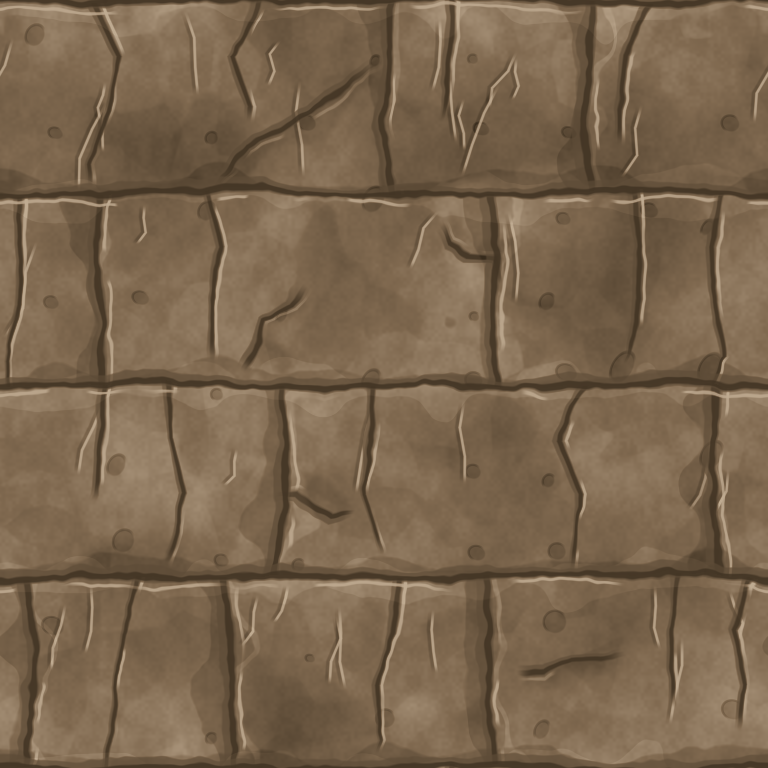
Give the GLSL for this texture, as a Shadertoy shader.

```glsl
// Weathered stone wall: four courses of large painted blocks with dark joints.
// One tone value is built from mottled faces, then joints, cracks, pits and
// scratches are carved into it, and it is mapped to a brown colour ramp.

const float ROWS = 4.;
const vec3 DARK = vec3(.3, .24, .17), MIDDLE = vec3(.5, .41, .31), LIGHT = vec3(.75, .67, .57);

// Joint and crack positions along each course, top course first
const vec3 JOINTS[4] = vec3[4](vec3(.505, .765, 0), vec3(.128, .646, 0),
  vec3(.365, .935, 0), vec3(.04, .297, .642));
const vec4 CRACKS[4] = vec4[4](vec4(.145, .32, .573, .835), vec4(.04, .275, .825, .935),
  vec4(.13, .24, .488, .748), vec4(.16, .513, .892, .96));
// Slanting breaks: start and end points
const vec4 BREAKS[5] = vec4[5](vec4(.27, .76, .5, .93), vec4(.315, .515, .395, .635),
  vec4(.66, .635, .57, .71), vec4(.46, .325, .36, .365), vec4(.67, .125, .82, .145));

float hash(vec2 p) {
  vec3 q = fract(p.xyx * .1031);
  q += dot(q, q.yzx + 33.33);
  return fract((q.x + q.y) * q.z);
}

vec2 hash2(vec2 p) { return vec2(hash(p), hash(p + 47.3)); }

vec2 wrap(vec2 p) { return p - floor(p + .5); }

// Value noise that repeats over the unit square
float noise(vec2 p, vec2 freq) {
  p *= freq;
  vec2 i = floor(p), f = fract(p), s = freq.yx * 3.7;
  f = f * f * (3. - 2. * f);
  vec2 a = mod(i, freq) + s, b = mod(i + 1., freq) + s;
  return mix(mix(hash(a), hash(vec2(b.x, a.y)), f.x),
    mix(hash(vec2(a.x, b.y)), hash(b), f.x), f.y);
}

// Flat angular patches of random tone with softened borders
float facets(vec2 p, float freq) {
  vec2 i = floor(p * freq), f = fract(p * freq);
  float sum = 0., total = 0.;
  for (int k = 0; k < 9; k++) {
    vec2 o = vec2(k % 3, k / 3) - 1., c = mod(i + o, freq) + freq;
    float weight = exp(-35. * length(o + hash2(c) - f));
    sum += weight * hash(c + 19.);
    total += weight;
  }
  return sum / total - .5;
}

// Kinked path with straight pieces, centred on zero
float zigzag(float t, float seed) {
  float i = floor(t);
  return mix(hash(vec2(i, seed)), hash(vec2(i + 1., seed)), fract(t)) - .5;
}

float band(float d, float halfWidth, float soft) {
  return 1. - smoothstep(halfWidth, halfWidth + soft, abs(d));
}

// Groove: brown bed, broken pale lip on the far side, thin dark core
void carve(inout float tone, float d, float w, float lit, float fade) {
  tone = mix(tone, .16, .65 * fade * band(d + .3 * w, .7 * w, .003));
  tone = mix(tone, 1., .85 * lit * fade * band(d - w - .001, .0008, .0025));
  tone = mix(tone, -.12, .85 * fade * band(d, .22 * w, .003));
}

// Signed distance to a line (positive on its right) and position along it
vec2 along(vec2 p, vec2 dir) {
  return vec2(dot(p, normalize(vec2(dir.y, -dir.x))), dot(p, dir) / dot(dir, dir));
}

float taper(float h) { return smoothstep(0., .15, h) * (1. - smoothstep(.75, 1., h)); }

// Cloudy mottling, flat brush patches and fine grain
float stoneFace(vec2 p) {
  vec2 q = p + .035 * vec2(noise(p, vec2(13)), noise(p, vec2(15)));
  return .46 + .4 * (noise(p, vec2(5)) - .5) + .22 * (noise(q, vec2(11)) - .5)
    + .13 * facets(q, 9.) + .11 * facets(q.yx, 17.) + .1 * (noise(q, vec2(34)) - .5)
    + .07 * (noise(p, vec2(90, 60)) - .5) + .06 * (noise(p, vec2(220)) - .5);
}

void addPits(inout float tone, vec2 p) {
  vec2 cell = floor(p * 9.), h = hash2(cell + 5.);
  vec2 q = (fract(p * 9.) - .28 - .44 * h) / 9.;
  q.x += .7 * q.y * (h.x - .5);
  float radius = mix(.006, .015, h.y), side = (q.y - q.x) / radius;
  float d = length(q * vec2(1, .7 + .6 * h.x)) - radius;
  float present = step(hash(cell + 71.), .45);
  tone -= present * (.17 * (1. - smoothstep(-.002, .001, d))
    + .24 * band(d, .0005, .002) * smoothstep(-.6, .6, side));
}

// Pale scratches hanging below the upper edges of the blocks
void addScratches(inout float tone, vec2 p) {
  for (float i = 0.; i < 34.; i++) {
    vec2 h = hash2(vec2(i, 8)), k = hash2(vec2(i, 23));
    vec2 top = vec2(h.x, (floor(h.y * ROWS) + .96 - .6 * k.x * k.x) / ROWS);
    vec2 dir = vec2(.5 * k.y - .12, 1) * mix(.04, .13, hash(k * 91.));
    vec2 s = along(wrap(p - top + dir), dir);
    s.x += .016 * zigzag(s.y * 3., i);
    float fade = taper(s.y);
    tone -= .2 * fade * band(s.x + .004, .0008, .003);
    tone = mix(tone, 1., .85 * fade * band(s.x, .0006, .0024));
  }
}

void mainImage(out vec4 fragColor, in vec2 fragCoord) {
  vec2 p = fragCoord / iResolution.xy;
  float rough = .006 * (noise(p, vec2(38)) - .5) + .003 * (noise(p, vec2(85)) - .5);
  float depth = (1. - p.y + rough + .01 * (noise(p, vec2(9, 4)) - .5)) * ROWS, v = fract(depth);
  int row = int(mod(floor(depth), ROWS));
  float seed = float(row) * 13., lit = smoothstep(.42, .62, noise(p, vec2(23)));
  float wear = noise(p, vec2(19)), chip = .05 * wear * wear;

  // Faces, with a ragged dark foot on each course
  float tone = stoneFace(p), foot = .84 + .15 * noise(p, vec2(14, 4)) + 8. * rough;
  tone -= .16 * smoothstep(foot, foot + .02, v);
  addPits(tone, p);
  addScratches(tone, p);

  // Cracks run down from the top of the course and thin out
  for (int i = 0; i < 4; i++) {
    float id = seed + float(i), reach = mix(.5, 1.15, hash(vec2(id, 3)));
    float drift = .045 * zigzag(v * 3.5, id) - .03 * v * hash(vec2(id, 6));
    float d = wrap(vec2(p.x - CRACKS[row][i] - drift)).x + .6 * rough;
    carve(tone, d, (.003 + .006 * wear) * (1.1 - .6 * v), lit, 1. - smoothstep(reach - .12, reach, v));
  }
  for (int i = 0; i < 5; i++) {
    vec4 b = BREAKS[i];
    vec2 s = along(p - b.xy, b.zw - b.xy);
    s.x += .025 * zigzag(s.y * 4., float(i) + 60.) + rough;
    float fade = taper(s.y);
    tone -= .13 * fade * smoothstep(0., .003, s.x) * (1. - smoothstep(chip, chip + .02, s.x));
    carve(tone, s.x, .003 + .009 * wear, .5 * lit, fade);
  }

  // Upright joints with chipped sides, then the long bed joints
  for (int i = 0; i < (row == 3 ? 3 : 2); i++) {
    float bend = .016 * zigzag(v * 3., seed + float(i) + 80.);
    float d = wrap(vec2(p.x - JOINTS[row][i] - bend)).x + rough;
    tone += .13 * band(d, chip, .004) * smoothstep(-.005, .005, d) - .16 * band(d + .01, chip, .004);
    carve(tone, d, .007 + .009 * noise(p, vec2(8, 21)), lit, 1.);
  }
  float bed = (v - step(.5, v)) / ROWS;
  tone += .1 * band(bed - .008, chip, .003);
  carve(tone, bed, .005 + .011 * noise(p, vec2(15, 4)), lit, 1.);

  // Brown ramp from deep joints to pale lips
  vec3 color = mix(DARK, MIDDLE, min(tone * 2., 1.));
  fragColor = vec4(mix(color, LIGHT, clamp(tone * 2. - 1., 0., 1.)), 1);
}
```
